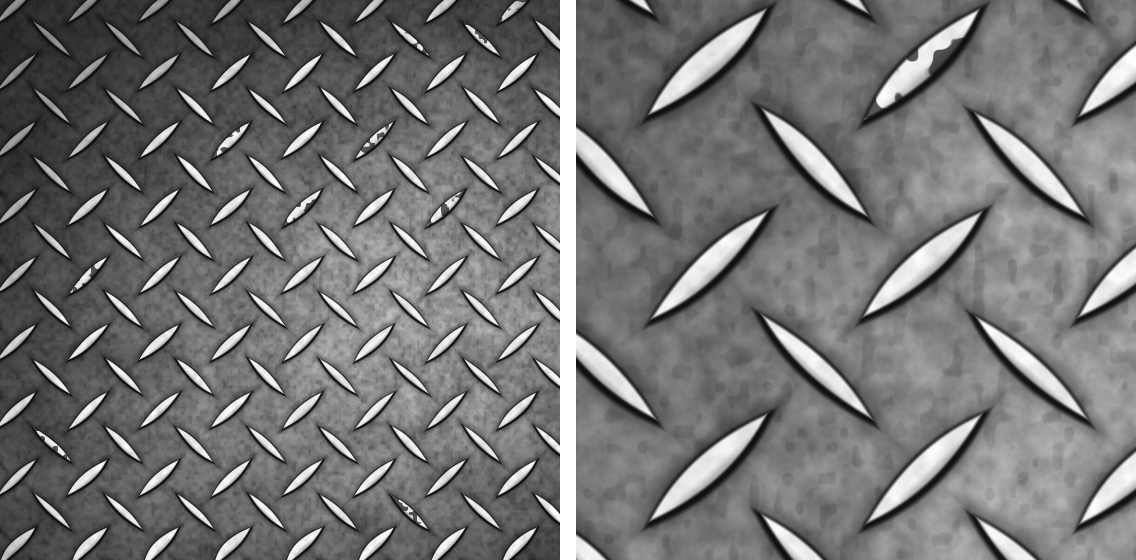
Left: the whole. Right: its middle third, enlarged.
Write a WebGL 1 fragment shader that draws this texture.

```glsl
precision highp float;
uniform vec2 u_resolution;

float hash(vec2 p) {
    vec3 q = fract(vec3(p.xyx) * 0.1031);
    q += dot(q, q.yzx + 33.33);
    return fract((q.x + q.y) * q.z);
}

float noise(vec2 p) {
    vec2 i = floor(p), f = fract(p);
    f = f * f * (3.0 - 2.0 * f);
    return mix(mix(hash(i), hash(i + vec2(1.0, 0.0)), f.x),
               mix(hash(i + vec2(0.0, 1.0)), hash(i + vec2(1.0, 1.0)), f.x), f.y);
}

float fbm(vec2 p) {
    float sum = 0.0, amplitude = 0.5;
    for (int i = 0; i < 5; i++) {
        sum += amplitude * noise(p);
        p = mat2(1.6, 1.2, -1.2, 1.6) * p + 17.3;
        amplitude *= 0.5;
    }
    return sum;
}

// Broad glow right of centre, weaker one near the bottom
float plateLight(vec2 p) {
    vec2 main_ = (p - vec2(0.79, 0.52)) * vec2(1.7, 2.4);
    vec2 low = (p - vec2(0.45, 0.12)) * vec2(1.8, 3.0);
    return 0.15 + 0.42 * exp(-dot(main_, main_)) + 0.17 * exp(-dot(low, low));
}

// Slim pointed lens; q.x runs along it, q.y across it
float lens(vec2 q, float halfLength, float halfWidth) {
    float t = q.x / halfLength;
    return abs(q.y) - halfWidth * (1.0 - t * t);
}

void main() {
    vec2 p = gl_FragCoord.xy / u_resolution;
    float soft = max(0.0013, 0.8 / min(u_resolution.x, u_resolution.y));
    float light = plateLight(p);

    // Mottled, scuffed steel
    float stains = fbm(p * 14.0) - 0.48;
    float grain = fbm(p * 95.0 + 40.0) - 0.48;
    float scuff = smoothstep(0.62, 0.8, noise(p * vec2(150.0, 110.0)));
    float steel = light * (1.0 + 0.45 * stains + 0.5 * grain - 0.12 * scuff);

    // Two interleaved grids of raised treads, leaning opposite ways
    vec2 period = vec2(0.1279, 0.1207);
    for (int k = 0; k < 2; k++) {
        float falling = float(k);
        vec2 grid = (p - vec2(0.0286, 0.026)) / period - 0.5 * falling;
        vec2 cell = floor(grid + 0.5);
        vec2 id = cell + 31.0 * falling + 7.0;
        float vary = hash(id);
        float wear = hash(id + 53.0);

        vec2 local = (grid - cell) * period;
        local += 0.002 * (vec2(vary, wear) - 0.5);
        float angle = mix(0.745, -0.765, falling) + 0.05 * (wear - 0.5);
        vec2 axis = vec2(cos(angle), sin(angle));
        vec2 q = vec2(dot(local, axis), dot(local, vec2(-axis.y, axis.x)));

        // Bottom row is hooked at its lower ends
        float hooked = (1.0 - falling) * step(cell.y, 0.5);
        float bend = min(q.x / 0.046, 0.0);
        q.y += hooked * 0.007 * bend * bend + 0.0015 * (vary - 0.5) * sin(q.x * 60.0);

        float halfLength = mix(0.0465, 0.044, falling);
        float halfWidth = mix(0.0078, 0.0062, falling) * (0.9 + 0.2 * vary);
        halfWidth *= 0.82 + 0.18 * smoothstep(0.18, 0.34, light) + 0.15 * hooked;
        float d = lens(q, halfLength, halfWidth);

        // Wide contact shade, then a dark rim heavier underneath
        steel *= 1.0 - 0.3 * (1.0 - smoothstep(0.0, 0.014, d));
        float shadow = lens(q + vec2(0.0, 0.0013), halfLength + 0.003, halfWidth + 0.0016);
        steel = mix(steel, 0.04, 0.92 * (1.0 - smoothstep(-0.0005, 0.0036, shadow)));

        // Polished face with a shaded lower edge and a few chips
        float shine = mix(0.58, 0.97, smoothstep(0.17, 0.33, light));
        float slope = smoothstep(-1.0, -0.1, q.y / halfWidth);
        float face = shine * mix(0.72, 1.0, slope) * (0.96 + 0.22 * grain);
        float chip = smoothstep(0.56, 0.68, noise(p * 120.0 + 9.0));
        face *= 1.0 - 0.65 * chip * step(0.92, wear);
        steel = mix(steel, face, 1.0 - smoothstep(-soft, soft, d));
    }

    gl_FragColor = vec4(vec3(clamp(steel, 0.0, 1.0)), 1.0);
}
```
